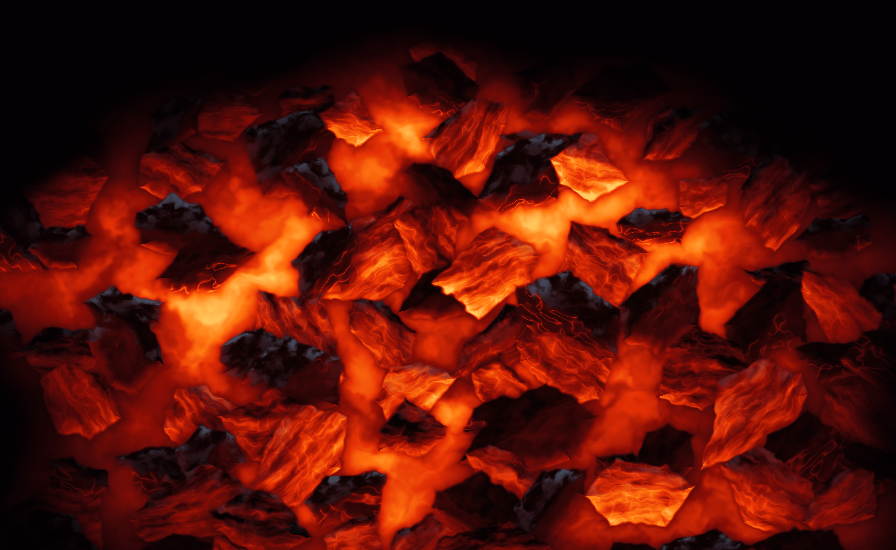
A Shadertoy shader for this texture:

```glsl
// A bed of burning charcoal: jittered rows of faceted lumps, painted back to front
// over a glowing noise field. Each lump is charred or ember-hot; one heat value
// per point is mapped through a black-red-orange-yellow ramp, then ash is added.

#define ROWS 13            // rows of coals, back to front
#define ROW_STEP 0.085     // vertical spacing, canvas heights
#define COLUMN_STEP 0.17   // horizontal spacing, canvas heights
#define MIN_SIZE 0.046
#define MAX_SIZE 0.088
#define GAP_SHARE 0.13     // cells left empty
#define CHAR_SHARE 0.47    // coals that are mostly black
#define BED_HEAT 0.68
#define ROUGHNESS 0.030    // raggedness of the outlines
#define ASH_AMOUNT 0.85

const vec3 SOOT    = vec3(0.012, 0.003, 0.010);
const vec3 MAROON  = vec3(0.27, 0.03, 0.035);
const vec3 CRIMSON = vec3(0.53, 0.05, 0.02);
const vec3 FLAME   = vec3(0.87, 0.18, 0.02);
const vec3 AMBER   = vec3(0.98, 0.46, 0.06);
const vec3 YELLOW  = vec3(1.00, 0.79, 0.38);
const vec3 ASH     = vec3(0.27, 0.33, 0.42);

float hash(vec2 p) {
    vec3 q = fract(vec3(p.xyx) * 0.1031);
    q += dot(q, q.yzx + 33.33);
    return fract((q.x + q.y) * q.z);
}

float noise(vec2 p) {
    vec2 i = floor(p), f = fract(p);
    f = f * f * (3.0 - 2.0 * f);
    return mix(mix(hash(i), hash(i + vec2(1, 0)), f.x),
               mix(hash(i + vec2(0, 1)), hash(i + vec2(1, 1)), f.x), f.y);
}

float fbm(vec2 p) {
    float sum = 0.0, amp = 0.53;
    for (int i = 0; i < 4; i++) {
        sum += amp * noise(p);
        p = mat2(1.6, 1.2, -1.2, 1.6) * p + 7.3;
        amp *= 0.5;
    }
    return sum;
}

mat2 rotation(float a) {
    return mat2(cos(a), sin(a), -sin(a), cos(a));
}

vec3 heatColour(float t) {
    t = clamp(t, 0.0, 1.0) * 5.0;
    vec3 c = mix(SOOT, MAROON, clamp(t, 0.0, 1.0));
    c = mix(c, CRIMSON, clamp(t - 1.0, 0.0, 1.0));
    c = mix(c, FLAME, clamp(t - 2.0, 0.0, 1.0));
    c = mix(c, AMBER, clamp(t - 3.0, 0.0, 1.0));
    return mix(c, YELLOW, clamp(t - 4.0, 0.0, 1.0));
}

// Distance to an irregular convex lump; also gives the normal of the nearest side.
float lump(vec2 q, vec2 id, float size, out vec2 facing) {
    float d = -1.0;
    facing = vec2(0, 1);
    for (int i = 0; i < 6; i++) {
        float k = float(i);
        float a = (k + 0.7 * hash(id * 7.1 + k * 3.7)) * 1.0472;
        vec2 n = vec2(cos(a), sin(a));
        float e = dot(q, n) - size * (0.7 + 0.45 * hash(id * 5.3 + k * 9.1 + 2.0));
        if (e > d) { d = e; facing = n; }
    }
    return d;
}

void mainImage(out vec4 fragColor, in vec2 fragCoord) {
    vec2 uv = fragCoord / iResolution.xy;
    vec2 p = fragCoord / iResolution.y;
    float soft = 0.0015 + 1.0 / iResolution.y;

    // Fire pit: hot in the middle, black at the top and in the corners
    vec2 e = abs(vec2((uv.x - 0.5) / 0.54, (uv.y - 0.45) / (uv.y > 0.45 ? 0.47 : 0.72)));
    float reach = pow(pow(e.x, 2.5) + pow(e.y, 2.5), 0.4);
    float pit = 1.0 - smoothstep(0.52, 1.06, reach + 0.3 * (noise(p * 4.0 + 3.0) - 0.5));

    // Glowing bed with soft wisps
    vec2 warp = vec2(fbm(p * 13.0), fbm(p * 13.0 + 40.0)) - 0.5;
    float wisps = fbm(p * vec2(5.0, 8.0) + warp * 1.5 + 11.0);
    float heat = (BED_HEAT + 1.1 * (wisps - 0.5) + 0.12 * (1.0 - reach)) * pit;
    float glow = heat;
    float ash = 0.0;
    vec2 ragged = p + ROUGHNESS * warp + 0.005 * (noise(p * 90.0) - 0.5);

    // Coals, nearer rows over farther ones
    for (int row = 0; row < ROWS; row++) {
        float r = float(row), stagger = 0.5 * mod(r, 2.0);
        for (int k = -1; k <= 1; k++) {
            vec2 id = vec2(floor(p.x / COLUMN_STEP - stagger) + float(k) + 20.0, r);
            if (hash(id * 3.1 + 5.0) < GAP_SHARE) continue;
            vec2 jitter = vec2(hash(id * 1.7 + 31.0), hash(id * 2.3 + 57.0)) - 0.5;
            vec2 centre = vec2((id.x - 19.5 + stagger + 0.8 * jitter.x) * COLUMN_STEP,
                               1.0 - r * ROW_STEP + 0.07 * jitter.y);
            vec2 q = ragged - centre;
            if (dot(q, q) > 0.04) continue;

            float size = mix(MIN_SIZE, MAX_SIZE, hash(id * 4.9 + 13.0));
            mat2 turn = rotation(2.0 * (hash(id * 6.7 + 71.0) - 0.5));
            q = (turn * q) * vec2(0.82, 1.2);
            vec2 facing;
            float d = lump(q, id, size, facing);
            heat *= 1.0 - 0.4 * exp(-max(d, 0.0) / 0.012);
            if (d > soft) continue;

            // Wood grain, bevelled sides, and a ridge between top and front face
            float up = (facing * turn).y;
            float side = 1.0 - smoothstep(0.0, 0.4 * size, -d);
            float grain = fbm(q * vec2(16.0, 55.0) + id * 7.0);
            float pits = fbm(q * 60.0 + id * 3.0);
            float ridge = size * 0.6 * (hash(id * 8.3 + 19.0) - 0.4);
            float top = smoothstep(-0.006, 0.006, q.y - ridge + 0.03 * (pits - 0.5));
            float crack = pow(1.0 - abs(2.0 * noise(q * vec2(55.0, 80.0) + warp * 3.0 + id) - 1.0), 7.0);
            float kind = hash(id * 9.7 + 43.0);
            float under = side * max(-up, 0.0);

            float burn;
            if (kind < CHAR_SHARE) {
                burn = 0.03 + 0.16 * (pits - 0.4) + 0.09 * (1.0 - top) + 0.36 * under * (0.4 + grain);
                burn += 0.4 * crack * (1.0 - top) * smoothstep(0.45, 0.65, wisps + 0.3 * (kind - 0.2));
            } else {
                burn = 0.2 + 0.42 * (kind - CHAR_SHARE) / (1.0 - CHAR_SHARE);
                burn += 0.75 * (grain - 0.5) + 0.35 * (pits - 0.5) + 0.12 * crack;
                burn += 0.14 * (0.5 - top) + 0.25 * under - 0.16 * side * max(up, 0.0);
            }
            burn = max(burn, 0.0) * (0.25 + 0.75 * pit) * smoothstep(0.0, 0.25, pit);
            burn += 0.22 * glow * exp(d / 0.005) * max(-up, 0.0);

            // Blue-grey ash on upward faces
            float dust = smoothstep(0.42, 0.72, pits) * (0.25 * top + side * max(up, 0.0));
            dust *= step(0.35, hash(id * 2.9 + 83.0)) * (kind < CHAR_SHARE ? 1.0 : 0.35);
            float cover = 1.0 - smoothstep(-soft, soft, d);
            heat = mix(heat, burn, cover);
            ash = mix(ash, dust * (0.1 + 0.9 * pit) * smoothstep(0.0, 0.2, pit), cover);
        }
    }

    vec3 colour = heatColour(heat);
    colour = mix(colour, ASH, clamp(ASH_AMOUNT * ash, 0.0, 0.8));
    colour += vec3(0.035, 0.006, 0.0) * glow;
    fragColor = vec4(clamp(colour, 0.0, 1.0), 1.0);
}
```
